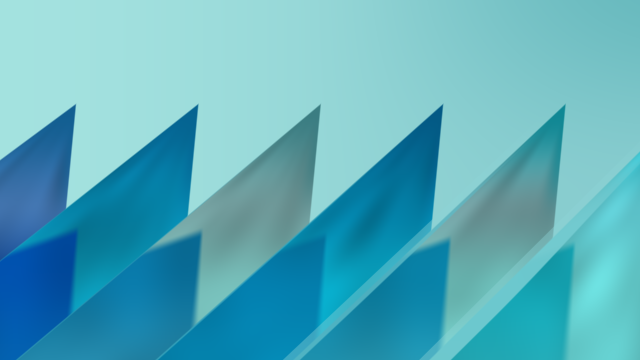
Give the GLSL for this background, as a Shadertoy shader.

```glsl
// A row of overlapping translucent glass blades on a pale aqua backdrop.
// Each blade is a wedge of two half planes, painted left to right, with a
// depth gradient, soft folds fanning from its tip, an inner facet and a bevel.

#define BLADES 6
#define SPACING 0.340
#define FIRST_TIP vec2(0.211, 0.711)
#define SLOPE_START 0.74
#define SLOPE_STEP 0.05
#define EDGE_LEAN 0.095
#define FOLD_STRENGTH 0.16
#define BEVEL_MAX 0.036

// Blade colours at the tip, the middle and the foot, and the inner facet
const vec3 TIP_COLOR[BLADES] = vec3[](
    vec3(.07, .37, .57), vec3(.02, .39, .57), vec3(.23, .49, .51),
    vec3(.01, .35, .52), vec3(.06, .53, .58), vec3(.10, .75, .82));
const vec3 MID_COLOR[BLADES] = vec3[](
    vec3(.24, .42, .63), vec3(.02, .50, .64), vec3(.45, .62, .62),
    vec3(.01, .49, .64), vec3(.45, .62, .63), vec3(.36, .76, .79));
const vec3 FOOT_COLOR[BLADES] = vec3[](
    vec3(.04, .22, .48), vec3(.04, .57, .68), vec3(.46, .74, .72),
    vec3(.03, .62, .73), vec3(.44, .77, .75), vec3(.38, .78, .78));
const vec3 FACET_COLOR[BLADES] = vec3[](
    vec3(.02, .28, .60), vec3(.00, .29, .65), vec3(.01, .44, .63),
    vec3(.01, .46, .64), vec3(.01, .48, .63), vec3(.06, .62, .68));

float hash(vec2 p) {
    vec3 q = fract(p.xyx * .1031);
    q += dot(q, q.yzx + 33.33);
    return fract((q.x + q.y) * q.z);
}

float noise(vec2 p) {
    vec2 cell = floor(p), f = fract(p);
    f = f * f * (3. - 2. * f);
    return mix(mix(hash(cell), hash(cell + vec2(1, 0)), f.x),
               mix(hash(cell + vec2(0, 1)), hash(cell + vec2(1, 1)), f.x), f.y);
}

vec3 backdrop(vec2 p, float aspect) {
    float u = p.x / aspect;
    vec3 color = mix(vec3(.64, .885, .875), vec3(.53, .80, .81), smoothstep(0., 1., u));
    float corner = smoothstep(.45, 1.1, u) * smoothstep(.45, 1.1, p.y);
    return mix(color, vec3(.36, .70, .72), corner * .8);
}

// Paints blade i over the colour behind it
vec3 paintBlade(vec3 behind, vec2 p, int i, float px) {
    float n = float(i);
    vec2 tip = FIRST_TIP + vec2(SPACING * n, 0.);
    float slope = SLOPE_START + SLOPE_STEP * n;
    float depth = tip.y - p.y;
    float topDist = (depth - slope * (tip.x - p.x)) / sqrt(1. + slope * slope);
    float sideDist = tip.x - EDGE_LEAN * depth - p.x;
    float mask = smoothstep(-px, px, topDist) * smoothstep(-px, px, sideDist);

    // Depth gradient
    vec3 color = mix(TIP_COLOR[i], MID_COLOR[i], smoothstep(.02, .30, depth));
    color = mix(color, FOOT_COLOR[i], smoothstep(.27, .52, depth));

    // Folds that fan out from the tip, and a darker strip on the side edge
    float fan = (tip.x - p.x) / max(depth, .02);
    float fold = noise(vec2(fan * 5. + n * 7.3, depth * 5. + n * 3.1)) - .5;
    color *= 1. + FOLD_STRENGTH * fold * 2. * smoothstep(.03, .22, depth);
    float strip = (1. - smoothstep(.12, .30, fan)) * (1. - smoothstep(.15, .36, depth));
    color = mix(color, TIP_COLOR[i], strip * .55);

    // Soft inner facet, seen through the glass below the previous tip
    if (i > 0) {
        vec2 inner = vec2(tip.x - SPACING + .005 * n, .37 - .0017 * n * n);
        float drop = inner.y - p.y;
        float side = inner.x - .08 * drop - p.x;
        float blur = .006 + .03 * max(drop, 0.);
        float facet = smoothstep(-blur, blur, side)
                    * smoothstep(-.008, .022, drop - .35 * side);
        float glow = noise(p * vec2(7., 5.) + n * 4.7);
        vec3 facetColor = FACET_COLOR[i] * (.9 + .2 * glow);
        color = mix(color, facetColor, facet * mix(.95, .72, smoothstep(.1, .4, drop)));
    }

    // Light bevel along the upper edge, wider toward the right of the row
    float rank = n / float(BLADES - 1);
    float bevelWidth = (.002 + BEVEL_MAX * pow(rank, 6.)) * mix(.6, 1.1, smoothstep(.1, .6, depth));
    float bevel = 1. - smoothstep(bevelWidth - px, bevelWidth + px, topDist);
    vec3 bevelColor = mix(vec3(.18, .62, .72), vec3(.46, .80, .82), rank * rank);
    color = mix(color, bevelColor, bevel * smoothstep(.05, .35, depth) * mix(.45, .9, rank));

    // Faint halo of glass outside the upper edge of the rightmost blades
    float halo = smoothstep(-.022, -.018, topDist) * smoothstep(-px, px, sideDist)
               * smoothstep(.6, .8, rank) * smoothstep(0., .25, depth);
    behind = mix(behind, vec3(.55, .83, .84), halo * .4);
    return mix(behind, color, mask);
}

void mainImage(out vec4 fragColor, in vec2 fragCoord) {
    float px = 1. / iResolution.y;
    vec2 p = fragCoord * px;
    vec3 color = backdrop(p, iResolution.x * px);
    for (int i = 0; i < BLADES; i++) color = paintBlade(color, p, i, px);
    fragColor = vec4(clamp(color, 0., 1.), 1.);
}
```
